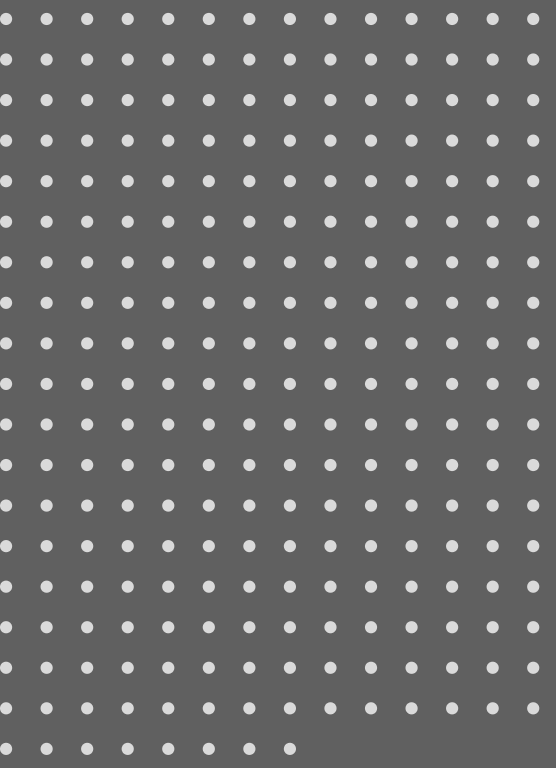
This pattern is drawn by a Shadertoy shader. Its source:

```glsl
// Lengths are fractions of the canvas height, measured from the top left.
const float PITCH = 0.0528;
const float DOT_RADIUS = 0.0079;
const vec2 FIRST_DOT = vec2(0.0079, 0.0247);
const float COLUMNS = 14.0;
const float ROWS = 19.0;
const float LAST_ROW_COLUMNS = 8.0;
const vec3 GROUND_COLOR = vec3(0.378);
const vec3 DOT_COLOR = vec3(0.853);

// Signed distance to the nearest dot of the grid, whose last row is short.
float dotGridDistance(vec2 p) {
    vec2 q = p - FIRST_DOT;
    vec2 cell = floor(q / PITCH + 0.5);
    cell.y = clamp(cell.y, 0.0, ROWS - 1.0);
    float columns = cell.y > ROWS - 1.5 ? LAST_ROW_COLUMNS : COLUMNS;
    cell.x = clamp(cell.x, 0.0, columns - 1.0);
    return length(q - cell * PITCH) - DOT_RADIUS;
}

void mainImage(out vec4 fragColor, in vec2 fragCoord) {
    vec2 p = vec2(fragCoord.x, iResolution.y - fragCoord.y) / iResolution.y;

    // One-pixel soft edge
    float pixel = 1.0 / iResolution.y;
    float coverage = clamp(0.5 - dotGridDistance(p) / pixel, 0.0, 1.0);

    fragColor = vec4(mix(GROUND_COLOR, DOT_COLOR, coverage), 1.0);
}
```
